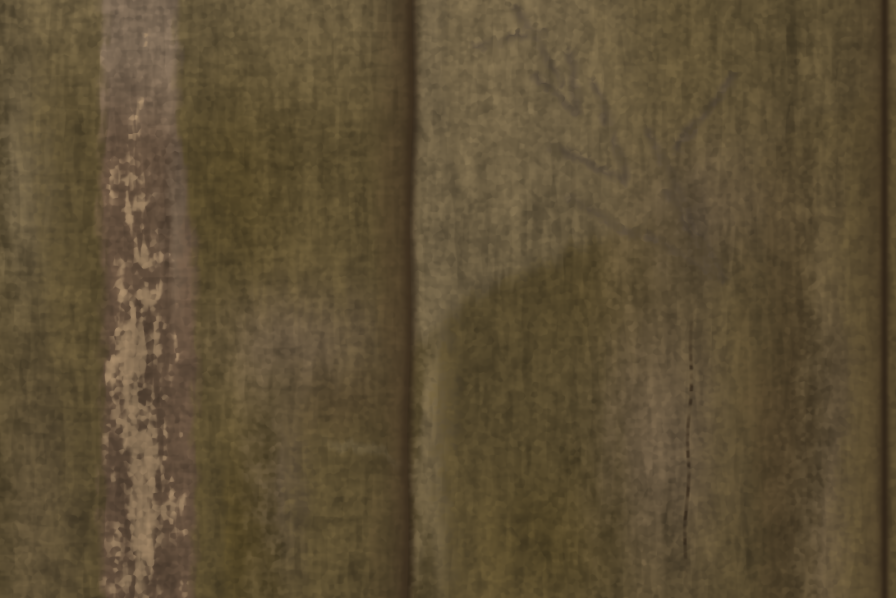
Reproduce this texture procedurally as a Shadertoy shader.

```glsl
// Weathered olive wooden boards with dark seams, a peeled strip, stains and scratches.

const vec3 OLIVE = vec3(.345, .293, .182);
const vec3 MOSS = vec3(.29, .24, .115);
const vec3 PALE = vec3(.455, .395, .29);
const vec3 GREY = vec3(.395, .332, .255);
const vec3 MAUVE = vec3(.385, .305, .24);
const vec3 ASH = vec3(.46, .39, .32);
const vec3 BARE = vec3(.57, .475, .365);
const vec3 UMBER = vec3(.265, .208, .138);
const vec3 SEAM = vec3(.165, .122, .08);
const vec3 SCRATCH = vec3(.285, .245, .2);
const float LEFT_SEAM = .686;
const float RIGHT_SEAM = 1.481;
const float GRAIN_DEPTH = .25;
const float MOTTLE_DEPTH = .27;

const int SCRATCHES = 11;
const vec4 SCRATCH_ENDS[SCRATCHES] = vec4[SCRATCHES](
  vec4(.8, .926, .91, .951), vec4(.865, .99, .94, .863),
  vec4(.9, .873, .967, .814), vec4(.957, .912, .969, .814),
  vec4(.996, .863, 1.049, .707), vec4(.918, .756, 1.049, .703),
  vec4(.957, .664, 1.064, .609), vec4(1.084, .785, 1.21, .531),
  vec4(1.084, .61, 1.2, .535), vec4(1.123, .68, 1.19, .54),
  vec4(1.23, .873, 1.133, .756));

vec3 hash3(vec2 cell) {
  vec3 h = fract(cell.xyx * vec3(.1031, .103, .0973));
  h += dot(h, h.yxz + 33.33);
  return fract((h.xxy + h.yzz) * h.zyx);
}

// Smooth cellular noise: shades of nearby random cells, blended by distance.
float cells(vec2 p) {
  vec2 base = floor(p), f = p - base;
  float sum = 0., total = 0.;
  for (int j = -1; j <= 1; j++)
  for (int i = -1; i <= 1; i++) {
    vec2 o = vec2(i, j);
    vec3 h = hash3(base + o + 50.);
    vec2 d = o + h.xy - f;
    float w = exp(-5. * dot(d, d));
    sum += w * h.z;
    total += w;
  }
  return sum / total - .5;
}

float blob(vec2 p, vec2 center, vec2 radius) {
  vec2 q = (p - center) / radius;
  return exp(-dot(q, q));
}

// Tints a soft ellipse given by center and radii.
void tint(inout vec3 c, vec2 p, vec3 shade, float amount, vec4 area) {
  c = mix(c, shade, amount * blob(p, area.xy, area.zw));
}

float band(float x, float lo, float hi, float soft) {
  return smoothstep(lo - soft, lo + soft, x) * (1. - smoothstep(hi - soft, hi + soft, x));
}

float segment(vec2 p, vec2 a, vec2 b) {
  vec2 d = b - a;
  return length(p - a - d * clamp(dot(p - a, d) / dot(d, d), 0., 1.));
}

void mainImage(out vec4 fragColor, in vec2 fragCoord) {
  vec2 p = fragCoord / iResolution.xy * vec2(1.5, 1.);

  // Noise layers, from broad stains to fine fibres
  float stain = cells(p * vec2(9., 5.));
  float streak = cells(p * vec2(38., 5.) + 7.);
  float fibre = cells(p * vec2(120., 22.));
  float weave = cells(p * vec2(24., 110.) + 3.);
  float mottle = cells(p * vec2(48., 40.) + 19.);
  float speck = cells(p * 130.);
  vec2 q = p + .04 * vec2(streak, stain) + .02 * vec2(mottle + speck, streak + fibre);
  float gap = p.x - LEFT_SEAM - .01 * (p.y - .5) - .002 * sin(p.y * 17.);
  float rightBoard = smoothstep(-.002, .002, gap);

  // Left board: pale top and edge, moss and grey wear
  vec3 left = mix(OLIVE, PALE, .5 * smoothstep(.72, 1.05, q.y));
  tint(left, q, PALE, .8, vec4(.03, .7, .06, .22));
  tint(left, q, GREY, .4, vec4(.06, .15, .08, .3));
  tint(left, q, MOSS, .4, vec4(.4, .68, .09, .16));
  tint(left, q, MOSS, .6, vec4(.41, .1, .045, .17));
  tint(left, q, GREY, .8, vec4(.5, .44, .14, .09));
  tint(left, q, GREY, .7, vec4(.47, .2, .04, .15));
  tint(left, q, UMBER, .35, vec4(.57, .34, .08, .06));
  left = mix(left, UMBER, .5 * smoothstep(.61, .69, q.x));
  float curl = abs(q.y - .27 + 1.1 * (p.x - .55) * (p.x - .4));
  left += .04 * band(p.x, .55, .67, .03) * (1. - smoothstep(.003, .016, curl));

  // Peeled strip with soft, broken flakes of bare wood
  float stripEnd = mix(.326, .298, smoothstep(.55, .8, p.y));
  float strip = band(p.x + .012 * (mottle + fibre), .172, stripEnd, .012);
  vec3 peel = mix(MAUVE, ASH, smoothstep(.7, .95, q.y));
  tint(peel, q, ASH, .7, vec4(.3, .66, .025, .16));
  float flakes = 1. - abs(p.x - .234 - .01 * sin(p.y * 15.)) / .055;
  flakes += .9 * mottle + .5 * streak + .9 * fibre + .8 * speck;
  flakes -= .55 * smoothstep(.42, .55, p.y) + .6 * smoothstep(.65, .85, p.y);
  peel = mix(peel, BARE, .85 * smoothstep(.15, .85, flakes));
  left = mix(left, peel, .9 * strip);

  // Right board: pale upper wash ending on a slanted tide line
  float tide = q.y - .434 - .53 * (q.x - .703);
  float wash = smoothstep(-.015, .03, tide) * (1. - .75 * smoothstep(.92, 1.16, q.x));
  vec3 right = mix(OLIVE, PALE, .75 * wash);
  tint(right, q, MOSS, .45, vec4(.93, .1, .13, .12));
  tint(right, q, MOSS, .3, vec4(1.02, .5, .12, .1));
  tint(right, q, GREY, .8, vec4(1.12, .26, .11, .28));
  tint(right, q, GREY, .6, vec4(1.19, .66, .14, .12));
  tint(right, q, UMBER, .55, vec4(1.31, .25, .05, .45));
  tint(right, q, GREY, .6, vec4(1.39, .2, .05, .45));
  right = mix(right, PALE, .6 * band(q.x, .7, .75, .015) * (.7 + streak));

  // Scratches and the long crack, both fading in and out
  float ink = .45 * blob(q, vec2(1.165, .6), vec2(.035, .07));
  for (int i = 0; i < SCRATCHES; i++) {
    vec4 s = SCRATCH_ENDS[i];
    float d = segment(p + .012 * vec2(mottle, stain + speck), s.xy, s.zw);
    ink = max(ink, .6 * (1. - smoothstep(0., .014, d)));
  }
  right = mix(right, SCRATCH, ink * clamp(.85 + 1.2 * mottle + .8 * speck, 0., 1.));
  float crackX = 1.145 + .03 * p.y + .002 * sin(p.y * 40.);
  float crack = band(p.y, .06, .44, .05) * (1. - smoothstep(.0005, .005, abs(p.x - crackX)));
  right = mix(right, SEAM, crack * clamp(.45 + .9 * weave, 0., .7));

  // Join the boards, then add grain
  vec3 color = mix(left, right, rightBoard);
  float grain = .65 * fibre + .6 * streak + .75 * speck + mix(.5, .25, rightBoard) * weave;
  color *= 1. + GRAIN_DEPTH * grain + MOTTLE_DEPTH * .5 * (mottle + stain);

  // Seam shadows
  color = mix(color, SEAM, .7 * exp(-pow(abs(gap) / .01, 2.)));
  color = mix(color, UMBER, .6 * (1. - rightBoard) * exp(-abs(gap) / .03));
  float edge = p.x - RIGHT_SEAM;
  color = mix(color, UMBER, .7 * exp(-abs(edge) / (edge < 0. ? .035 : .008)));
  color = mix(color, SEAM, .75 * exp(-pow(abs(edge) / .007, 2.)));
  fragColor = vec4(clamp(color, 0., 1.), 1.);
}
```
